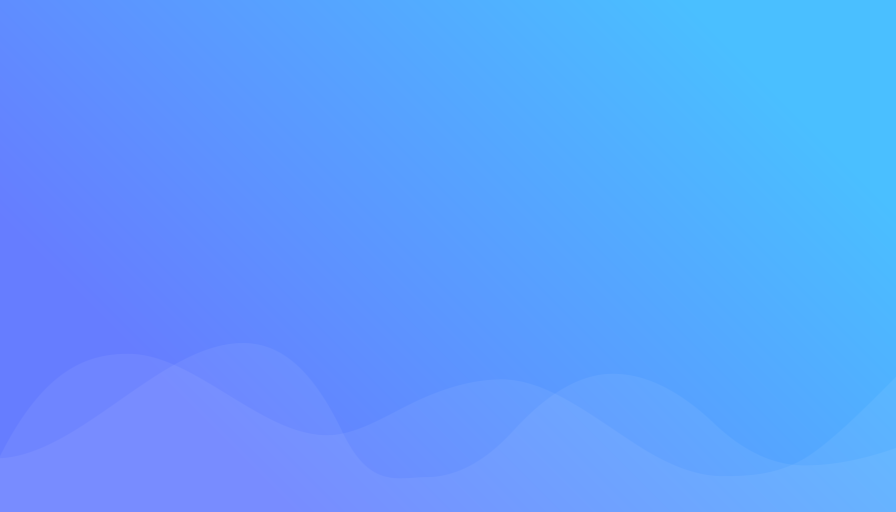
A Shadertoy shader for this background:

```glsl
// Diagonal violet-to-cyan gradient with two translucent waves along the bottom.

const vec3 VIOLET = vec3(0.40, 0.49, 1.00);
const vec3 CYAN = vec3(0.29, 0.75, 1.00);
const vec3 VEIL = vec3(1.0);
const float VEIL_OPACITY = 0.06;
const int KNOTS = 9;

// Knots hold (x, height, slope) in fractions of the canvas.
const vec3 BACK_WAVE[KNOTS] = vec3[KNOTS](
    vec3(0.000, 0.109, 3.49), vec3(0.143, 0.309, 0.0), vec3(0.365, 0.150, 0.0),
    vec3(0.469, 0.220, 0.79), vec3(0.560, 0.259, 0.0), vec3(0.710, 0.132, -1.13),
    vec3(0.807, 0.070, 0.0), vec3(0.911, 0.120, 1.31), vec3(1.000, 0.264, 1.75));

const vec3 FRONT_WAVE[KNOTS] = vec3[KNOTS](
    vec3(0.000, 0.105, 0.09), vec3(0.271, 0.330, 0.0), vec3(0.382, 0.157, -3.66),
    vec3(0.475, 0.068, 0.0), vec3(0.573, 0.159, 1.92), vec3(0.684, 0.270, 0.0),
    vec3(0.797, 0.173, -1.66), vec3(0.898, 0.091, 0.0), vec3(1.000, 0.125, 0.61));

// Cubic Hermite curve between two knots
float hermite(float x, vec3 a, vec3 b) {
    float span = b.x - a.x;
    float u = clamp((x - a.x) / span, 0.0, 1.0);
    float w = 1.0 - u;
    return mix(a.y, b.y, u * u * (3.0 - 2.0 * u))
         + span * u * w * (a.z * w - b.z * u);
}

// Height of a wave at x
float waveHeight(float x, vec3 knots[KNOTS]) {
    float height = knots[0].y;
    for (int i = 0; i < KNOTS - 1; i++) {
        if (x >= knots[i].x) height = hermite(x, knots[i], knots[i + 1]);
    }
    return height;
}

// Antialiased coverage of the area below a wave
float waveMask(vec2 uv, vec3 knots[KNOTS]) {
    float above = uv.y - waveHeight(uv.x, knots);
    float blur = max(fwidth(above), 1e-5);
    return 1.0 - smoothstep(-0.6 * blur, 0.6 * blur, above);
}

// Sky gradient along the rising diagonal
vec3 diagonalGradient(vec2 p) {
    float t = clamp((p.x + p.y - 0.326) / 1.015, 0.0, 1.0);
    return mix(VIOLET, CYAN, t);
}

void mainImage(out vec4 fragColor, in vec2 fragCoord) {
    vec2 uv = fragCoord / iResolution.xy;
    vec3 color = diagonalGradient(fragCoord / iResolution.x);

    // Overlapping veils
    color = mix(color, VEIL, VEIL_OPACITY * waveMask(uv, BACK_WAVE));
    color = mix(color, VEIL, VEIL_OPACITY * waveMask(uv, FRONT_WAVE));

    fragColor = vec4(color, 1.0);
}
```
